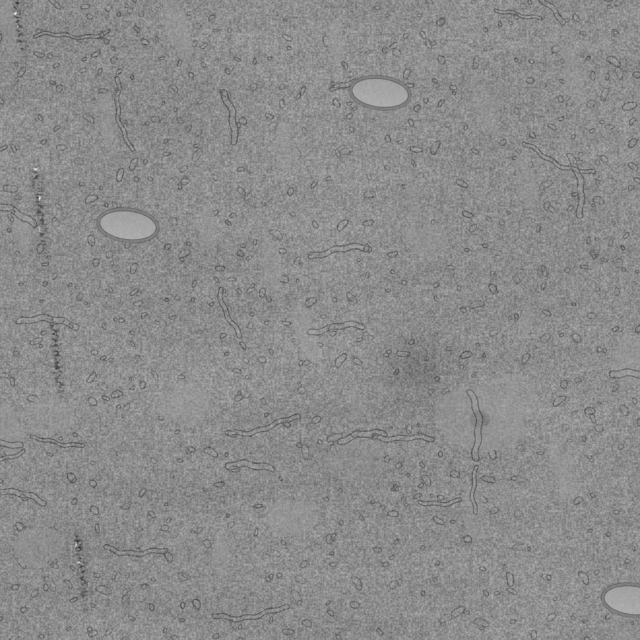
This texture is drawn by a WebGL 2 fragment shader. Its source:

```glsl
#version 300 es
precision highp float;

// Grey micrograph of tissue: layered gradient noise gives the grain, and jittered
// grids scatter outlined organelles, curved tubes and pale cell bodies over it.
// Smooth bright vessels and a broken dark seam are laid on top.

uniform vec2 u_resolution;
out vec4 fragColor;

const float TAU = 6.2831853;

vec2 hash2(vec2 p) {
  uvec2 v = uvec2(ivec2(p) + 9000) * 1664525u + 1013904223u;
  v.x += v.y * 1664525u;
  v.y += v.x * 1664525u;
  v ^= v >> 16u;
  v.x += v.y * 1664525u;
  v.y += v.x * 1664525u;
  v ^= v >> 16u;
  return vec2(v >> 8u) * exp2(-24.0);
}

float cornerSlope(vec2 corner, vec2 offset) {
  float a = TAU * hash2(corner).x;
  return dot(vec2(cos(a), sin(a)), offset);
}

float gradientNoise(vec2 p) {
  vec2 i = floor(p), f = p - i;
  vec2 w = f * f * f * (f * (f * 6.0 - 15.0) + 10.0);
  vec2 e = vec2(1.0, 0.0);
  float low = mix(cornerSlope(i, f), cornerSlope(i + e, f - e), w.x);
  float high = mix(cornerSlope(i + e.yx, f - e.yx), cornerSlope(i + 1.0, f - 1.0), w.x);
  return mix(low, high, w.y);
}

vec2 rotate(vec2 p, float a) {
  return vec2(cos(a) * p.x + sin(a) * p.y, cos(a) * p.y - sin(a) * p.x);
}

float ellipseDistance(vec2 p, vec2 r) {
  float k = length(p / r);
  return k * (k - 1.0) / max(length(p / (r * r)), 1e-3);
}

float cover(float d, float soft) {
  return 1.0 - smoothstep(-soft, soft, d);
}

// Clustered small rings: x is the outline, y the filled inside.
vec2 organelles(vec2 uv, float cells, float density, float size, float seed, float px) {
  vec2 mask = vec2(0.0);
  for (int k = 0; k < 9; k++) {
    vec2 id = floor(uv * cells) + vec2(k % 3 - 1, k / 3 - 1);
    vec2 jitter = hash2(id + seed), shape = hash2(id + seed + 71.0), pick = hash2(id + seed + 143.0);
    vec2 centre = (id + jitter) / cells;
    if (pick.y > density * (1.0 + 1.8 * gradientNoise(centre * 7.0 + seed))) continue;
    vec2 q = rotate(uv - centre, (shape.x - 0.5) * 2.6);
    q.y += size * 0.3 * sin(q.x / size + TAU * pick.x);
    vec2 r = size * mix(0.65, 1.2, pick.x) * vec2(mix(1.0, 2.1, shape.y * shape.y), 0.85);
    float d = ellipseDistance(q, r);
    float line = cover(abs(d) - 0.001, px) * mix(0.55, 1.0, jitter.x);
    mask = max(mask, vec2(line, cover(d, px)));
  }
  return mask;
}

// Long bent tubes, some level and some steep, with the same mask layout.
vec2 tubes(vec2 uv, float cells, float density, float seed, float px) {
  vec2 mask = vec2(0.0);
  for (int k = 0; k < 9; k++) {
    vec2 id = floor(uv * cells) + vec2(k % 3 - 1, k / 3 - 1);
    vec2 jitter = hash2(id + seed), shape = hash2(id + seed + 71.0), pick = hash2(id + seed + 143.0);
    if (pick.y > density) continue;
    float tilt = (shape.x < 0.5 ? -0.1 : -1.25) + (jitter.x - 0.5) * 0.7;
    vec2 q = rotate(uv - (id + jitter) / cells, tilt);
    q.y += 0.006 * sin(q.x * 45.0 + TAU * pick.x) + 0.0015 * sin(q.x * 190.0);
    q.x -= clamp(q.x, -1.0, 1.0) * step(abs(q.x), mix(0.015, 0.06, shape.y))
         + sign(q.x) * mix(0.015, 0.06, shape.y) * step(mix(0.015, 0.06, shape.y), abs(q.x));
    float d = length(q) - mix(0.0025, 0.0055, pick.x);
    mask = max(mask, vec2(cover(abs(d) - 0.001, px), cover(d, px)));
  }
  return mask;
}

// Ragged pale areas of a given radius.
float paleBodies(vec2 uv, float cells, float density, vec2 radius, float seed) {
  float mask = 0.0;
  float ragged = 0.007 * gradientNoise(uv * 45.0) + 0.006 * gradientNoise(uv * 110.0);
  for (int k = 0; k < 9; k++) {
    vec2 id = floor(uv * cells) + vec2(k % 3 - 1, k / 3 - 1);
    vec2 jitter = hash2(id + seed), pick = hash2(id + seed + 71.0);
    if (pick.y > density) continue;
    vec2 q = rotate(uv - (id + jitter) / cells, (pick.x - 0.4) * 0.5);
    float d = ellipseDistance(q, radius * mix(0.6, 1.1, pick.x));
    mask = max(mask, cover(d + ragged, 0.003) * mix(0.6, 1.0, jitter.y));
  }
  return mask;
}

void main() {
  vec2 uv = gl_FragCoord.xy / u_resolution;
  float px = 0.8 / u_resolution.y;

  // Grain and broad shading
  float grain = 0.13 * gradientNoise(uv * 310.0) + 0.09 * gradientNoise(uv * 157.0 + 31.0)
              + 0.05 * gradientNoise(uv * 63.0 + 7.0);
  float shade = 0.03 * gradientNoise(uv * vec2(3.0, 6.0) + 3.0) + 0.03 * gradientNoise(uv * vec2(5.0, 24.0));
  shade -= 0.07 * exp(-dot(uv - vec2(0.65, 0.42), uv - vec2(0.65, 0.42)) / 0.0025);

  // Pale bodies and one large nucleated cell
  vec2 toCell = rotate(uv - vec2(0.75, 0.345), -0.15);
  float cell = cover(ellipseDistance(toCell, vec2(0.073, 0.05)) + 0.008 * gradientNoise(uv * 30.0), 0.003);
  float pale = max(paleBodies(uv, 6.0, 0.55, vec2(0.016, 0.045), 11.0),
                   paleBodies(uv, 4.0, 0.45, vec2(0.048, 0.036), 305.0));
  pale = max(pale, cell);
  float grey = 0.55 + shade + grain * (1.0 - 0.45 * pale) + 0.025 * pale;
  grey -= 0.07 * cover(length(toCell / vec2(1.2, 1.0)) - 0.013, 0.002);

  // Organelles and tubes
  vec2 rings = max(organelles(uv, 26.0, 0.45, 0.0056, 500.0, px),
                   organelles(uv, 42.0, 0.28, 0.0034, 900.0, px));
  rings = max(rings * (1.0 - 0.9 * pale), tubes(uv, 7.0, 0.5, 1300.0, px));
  grey += 0.012 * rings.y - 0.17 * rings.x;

  // Vessels with a dark wall
  for (int i = 0; i < 3; i++) {
    vec2 centre = fract(vec2(0.2, 0.648) + float(i) * vec2(0.394, 0.207));
    vec2 q = rotate(uv - centre, -0.12);
    float d = ellipseDistance(q, vec2(0.044, 0.022));
    grey = mix(grey, 0.5 + 0.3 * grain, cover(d - 0.005, 0.002));
    grey = mix(grey, 0.65 - 1.2 * q.y + 0.25 * grain, cover(d, px));
    grey -= 0.14 * cover(abs(d) - 0.0008, px) + 0.08 * cover(abs(d - 0.005) - 0.0008, px);
  }

  // Broken seam with dark crumbs and rare bright specks
  float across = uv.x - 0.14 + 0.115 * uv.y + 0.003 * gradientNoise(vec2(uv.y * 30.0, 4.0));
  float broken = smoothstep(-0.2, 0.2, gradientNoise(vec2(uv.y * 9.0, 0.5)));
  float band = exp(-across * across / 0.00004) * broken;
  float crumbs = smoothstep(-0.1, 0.3, gradientNoise(uv * vec2(130.0, 210.0)));
  grey -= band * (0.04 + 0.22 * crumbs);
  grey += 0.4 * band * smoothstep(0.38, 0.5, gradientNoise(uv * vec2(90.0, 70.0) + 50.0));

  fragColor = vec4(vec3(clamp(grey, 0.0, 1.0)), 1.0);
}
```
